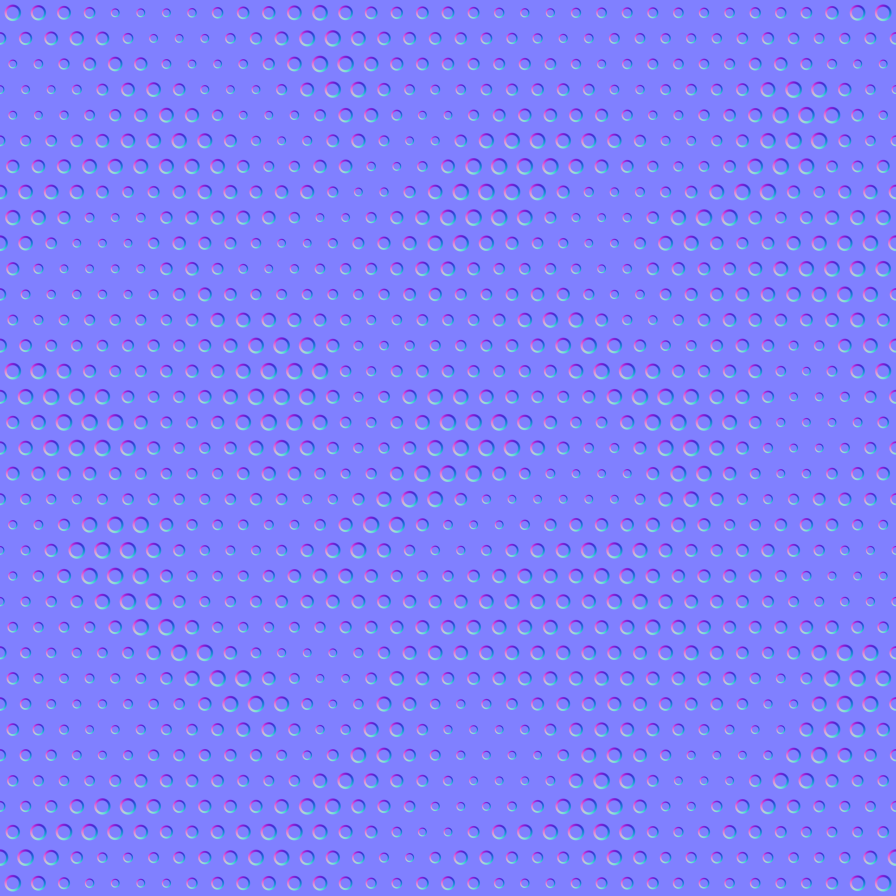
Give the GLSL for this texture map, as a WebGL 1 fragment shader.

```glsl
precision highp float;
// Tangent-space normal map of a staggered grid of bevelled dimples whose size drifts smoothly.

uniform vec2 u_resolution;

const float TAU = 6.2831853;
const float REPEATS = 35.0;      // dimples across and rows down
const float ROW_SHIFT = 0.5;     // stagger of every other row, in cells
const float RADIUS_MIN = 0.18;   // outer radius of the smallest dimple, in cells
const float RADIUS_MAX = 0.335;  // outer radius of the largest dimple, in cells
const float FLOOR_RATIO = 0.67;  // flat floor radius relative to outer radius
const float PEAK_SLOPE = 1.35;   // steepest slope of the bevel
const float SIZE_CONTRAST = 0.27;
const float WARP = 0.36;         // bending of the size drift, in radians
const int SAMPLES = 4;           // subsamples per axis for smooth edges

// Layered sines with whole frequencies, so the drift tiles; returns 0 to 1.
float sizeDrift(vec2 uv) {
  vec2 p = uv * TAU;
  p += WARP * sin(p.yx * vec2(3.0, 2.0) + vec2(1.3, 4.1));
  p += 0.5 * WARP * sin(p.yx * vec2(5.0, 4.0) + vec2(2.6, 0.7));
  float sum = sin(dot(p, vec2(3.0, 2.0)) + 0.4)
            + sin(dot(p, vec2(-2.0, 4.0)) + 2.1)
            + sin(dot(p, vec2(4.0, -1.0)) + 5.0);
  return clamp(0.5 + SIZE_CONTRAST * sum, 0.0, 1.0);
}

// Surface normal of the dimpled sheet.
vec3 dimpleNormal(vec2 uv) {
  vec2 grid = uv * REPEATS;
  float shift = ROW_SHIFT * mod(floor(grid.y), 2.0);
  grid.x += shift;
  vec2 center = floor(grid) + 0.5;
  vec2 offset = grid - center;

  // One size for the whole dimple, taken at its center
  vec2 centerUv = (center - vec2(shift, 0.0)) / REPEATS;
  float radius = mix(RADIUS_MIN, RADIUS_MAX, sizeDrift(centerUv));

  // The bevel rises from floor to rim with a rounded slope profile
  float dist = length(offset);
  float floorRadius = radius * FLOOR_RATIO;
  float t = clamp((dist - floorRadius) / (radius - floorRadius), 0.0, 1.0);
  float slope = PEAK_SLOPE * 4.0 * t * (1.0 - t);
  vec2 outward = offset / max(dist, 0.0001);
  return normalize(vec3(-outward * slope, 1.0));
}

void main() {
  // Average the normal over the pixel
  vec3 sum = vec3(0.0);
  for (int j = 0; j < SAMPLES; j++) {
    for (int i = 0; i < SAMPLES; i++) {
      vec2 jitter = (vec2(float(i), float(j)) + 0.5) / float(SAMPLES) - 0.5;
      sum += dimpleNormal((gl_FragCoord.xy + jitter) / u_resolution);
    }
  }
  vec3 normal = sum / float(SAMPLES * SAMPLES);
  gl_FragColor = vec4(normal * 0.5 + 0.5, 1.0);
}
```
